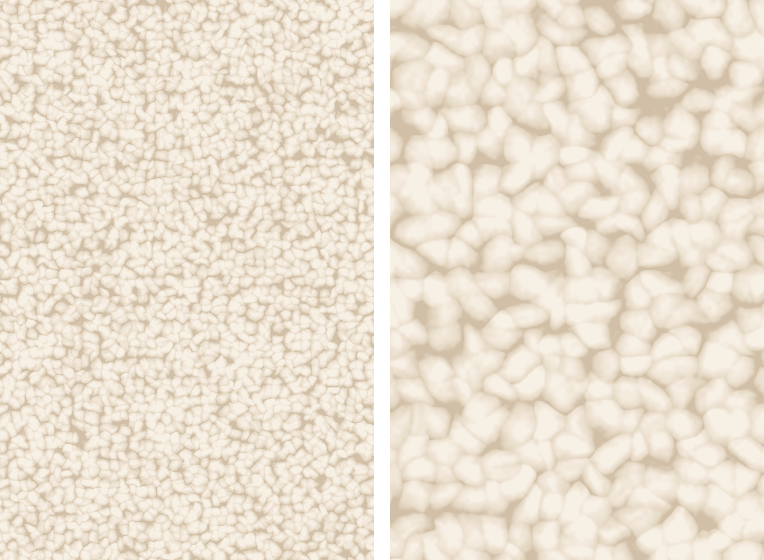
Left, the full canvas; right, a detail of the centre.
Give the GLSL for this texture, as a WebGL 1 fragment shader.

```glsl
precision highp float;
uniform vec2 u_resolution;

const float TUFTS_ACROSS = 41.0;
const vec3 CREVICE = vec3(0.825, 0.750, 0.655);
const vec3 SHADE = vec3(0.890, 0.840, 0.760);
const vec3 CREAM = vec3(0.932, 0.885, 0.822);
const vec3 CROWN = vec3(0.968, 0.940, 0.895);

float hash(vec2 p) {
  vec3 q = fract(p.xyx * vec3(0.1031, 0.1030, 0.0973));
  q += dot(q, q.yzx + 33.33);
  return fract((q.x + q.y) * q.z);
}

vec2 hash2(vec2 p) {
  return vec2(hash(p + 17.3), hash(p + 71.9));
}

float noise(vec2 p) {
  vec2 cell = floor(p);
  vec2 f = fract(p);
  f = f * f * (3.0 - 2.0 * f);
  float low = mix(hash(cell), hash(cell + vec2(1.0, 0.0)), f.x);
  float high = mix(hash(cell + vec2(0.0, 1.0)), hash(cell + 1.0), f.x);
  return mix(low, high, f.y);
}

vec2 rotate(vec2 p, float angle) {
  float c = cos(angle);
  float s = sin(angle);
  return vec2(c * p.x + s * p.y, c * p.y - s * p.x);
}

// One woolly loop: x is its height, y its brightness
vec2 tuft(vec2 offset, vec2 id) {
  vec2 size = mix(vec2(0.62, 0.46), vec2(0.95, 0.66), hash2(id + 5.0));
  float angle = (hash(id + 31.0) - 0.5) * 2.8;
  vec2 local = rotate(offset, angle);
  local.y += 0.3 * (hash(id + 43.0) - 0.5) * local.x * local.x;
  vec2 q = local / size;
  float d2 = dot(q, q);

  float lift = 0.5 * hash(id + 57.0);
  float strand = noise(local * vec2(1.4, 4.5) + id * 7.0) - 0.5;
  float light = 0.16 * dot(offset, vec2(-0.25, 0.97));
  float tint = 0.22 * (hash(id + 83.0) - 0.5);
  float tone = 1.0 - 0.52 * min(d2, 1.4) + light + tint + 0.16 * strand;
  return vec2(lift - d2, tone);
}

// Overlapping tufts, softly joined where they meet
float pile(vec2 p) {
  vec2 cell = floor(p);
  float total = 0.0;
  float sum = 0.0;
  for (int j = -1; j <= 1; j++) {
    for (int i = -1; i <= 1; i++) {
      vec2 id = cell + vec2(float(i), float(j));
      vec2 center = id + 0.1 + 0.8 * hash2(id);
      vec2 loop = tuft(p - center, id);
      float weight = exp(12.0 * max(loop.x, -5.0));
      total += weight;
      sum += weight * loop.y;
    }
  }
  return sum / total;
}

vec3 wool(float tone) {
  float t = clamp((tone - 0.35) / 0.6, 0.0, 1.0) * 3.0;
  vec3 color = mix(CREVICE, SHADE, clamp(t, 0.0, 1.0));
  color = mix(color, CREAM, clamp(t - 1.0, 0.0, 1.0));
  return mix(color, CROWN, clamp(t - 2.0, 0.0, 1.0));
}

void main() {
  vec2 uv = gl_FragCoord.xy / u_resolution.x;
  vec2 p = uv * TUFTS_ACROSS + 60.0;

  // Bend the tuft outlines
  vec2 bend = vec2(noise(p * 1.3), noise(p * 1.3 + 40.0)) - 0.5;
  float tone = pile(p + 0.45 * bend);

  // Fine fuzz and broad unevenness of the cloth
  tone += 0.13 * (noise(p * 6.0) - 0.5);
  tone += 0.10 * (noise(p * 0.35 + 9.0) - 0.5);
  tone += 0.06 * (noise(p * 0.1 + 25.0) - 0.5);

  gl_FragColor = vec4(wool(tone), 1.0);
}
```
